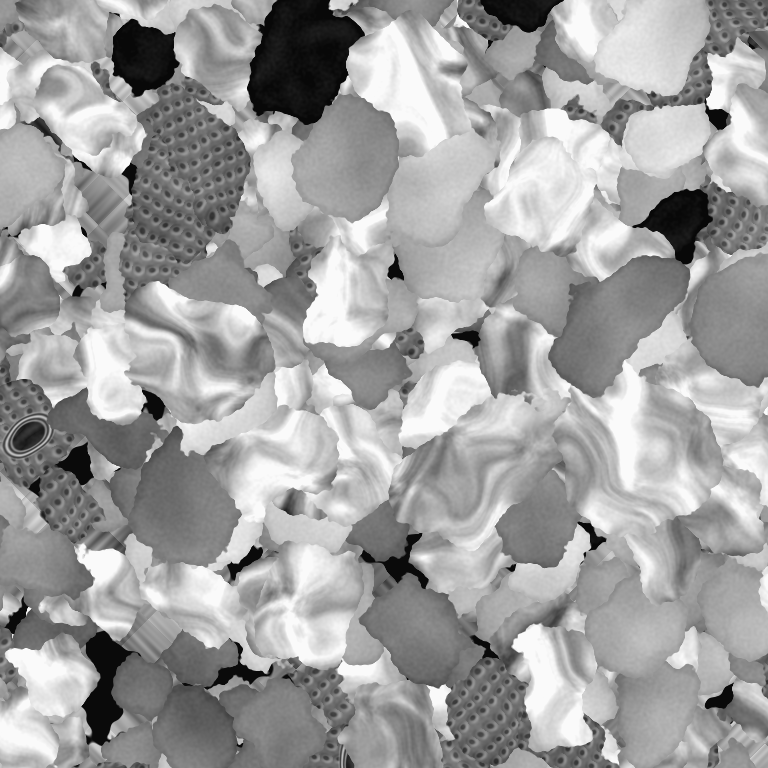
This texture map is drawn by a WebGL 1 fragment shader. Its source:

```glsl
precision highp float;

uniform vec2 u_resolution;

vec2 hash2(vec2 p) {
  vec3 a = fract(p.xyx * vec3(0.1031, 0.1030, 0.0973));
  a += dot(a, a.yzx + 33.33);
  return fract((a.xx + a.yz) * a.zy);
}

mat2 rotation(float angle) {
  float c = cos(angle), s = sin(angle);
  return mat2(c, -s, s, c);
}

float corner(vec2 cell, vec2 offset) {
  return dot(hash2(cell) * 2.0 - 1.0, offset);
}

// Gradient noise, roughly -0.8 to 0.8
float noise(vec2 p) {
  vec2 i = floor(p), f = p - i, e = vec2(1.0, 0.0);
  vec2 w = f * f * f * (f * (f * 6.0 - 15.0) + 10.0);
  float low = mix(corner(i, f), corner(i + e, f - e), w.x);
  float high = mix(corner(i + e.yx, f - e.yx), corner(i + 1.0, f - 1.0), w.x);
  return 1.4 * mix(low, high, w.y);
}

float fbm(vec2 p) {
  float sum = 0.0, gain = 0.6;
  for (int i = 0; i < 4; i++) {
    sum += gain * noise(p);
    p = rotation(0.6) * p * 2.1 + 7.3;
    gain *= 0.48;
  }
  return sum;
}

// Diagonal smears and black gaps showing between the scraps
float underlay(vec2 p) {
  vec2 r = rotation(0.7854) * p;
  vec2 block = floor(r * 22.0);
  vec2 h = hash2(block + 40.0);
  vec2 along = h.x < 0.5 ? r : r.yx;
  float tone = 0.54 + 0.4 * noise(p * 9.0 + 50.0) + 0.2 * (h.y - 0.5);
  tone += 0.22 * noise(vec2(along.x * 120.0, along.y * 7.0) + 20.0);
  float gap = noise(p * 12.0 + 80.0) + 0.18 * noise(p * 45.0 + 30.0);
  return mix(tone, 0.04, smoothstep(0.13, 0.16, gap));
}

// Staggered rows of embossed loops, sometimes around a dark slit
float knit(vec2 q, vec2 size, vec2 seed) {
  vec2 u = q / vec2(0.016, 0.019) + 0.5 * vec2(noise(q * 20.0 + seed), noise(q * 20.0 + seed + 9.0));
  u.x += 0.5 * mod(floor(u.y), 2.0);
  vec2 f = fract(u) - 0.5;
  float loopDist = length(f * vec2(1.0, 1.35));
  float tone = 0.43 + 0.16 * fbm(q * 14.0 + seed);
  tone -= 0.17 * (1.0 - smoothstep(0.12, 0.32, loopDist));
  tone += 0.16 * exp(-40.0 * pow(loopDist - 0.38, 2.0)) * (0.3 - 2.0 * f.y + f.x);
  if (size.x > 0.055 && seed.x > 20.0) {
    float slit = length((q - size * 0.15) / (size * vec2(0.3, 0.52))) + 0.12 * noise(q * 30.0);
    tone = mix(tone, 0.5 + 0.25 * sin(slit * 24.0), 1.0 - smoothstep(1.2, 1.45, slit));
    tone = mix(tone, 0.1 + 0.25 * abs(noise(q * vec2(70.0, 15.0))), 1.0 - smoothstep(0.75, 0.95, slit));
  }
  return tone;
}

// Crumpled cloth: bright crests with soft, drawn-out valleys
float folds(vec2 q, vec2 seed) {
  vec2 w = q * vec2(17.0, 8.0) + seed;
  w += 0.9 * vec2(noise(q * 13.0 + seed + 5.0), noise(q * 13.0 + seed + 13.0));
  float crest = 1.0 - smoothstep(0.0, 0.3, abs(noise(w * 0.9 + 3.0)));
  return 0.66 + 0.68 * fbm(w) + 0.2 * crest;
}

float scrapTone(vec2 q, vec2 size, vec2 seed, vec2 kind, float dist) {
  float tone;
  if (kind.x < 0.14) tone = knit(q, size, seed);
  else if (kind.x < 0.18) tone = 0.06 + 0.08 * noise(q * 30.0 + seed);
  else if (kind.x < 0.56) tone = folds(q, seed) + 0.24 * (kind.y - 0.5);
  else {
    tone = 0.42 + 0.46 * kind.y + 0.14 * noise(q * 10.0 + seed) + 0.05 * fbm(q * 28.0 + seed);
    tone += dot(q, seed - 20.0) * 0.06;
  }
  tone += 0.03 * noise(q * 190.0 + seed);
  return tone - 0.07 * smoothstep(-0.012, 0.0, dist);
}

void main() {
  vec2 p = gl_FragCoord.xy / u_resolution.y;
  float pixel = 1.0 / u_resolution.y;
  float tone = clamp(underlay(p), 0.03, 1.0);

  // Small scraps first, large ones last and only near the middle
  for (int layer = 0; layer < 6; layer++) {
    float t = float(layer);
    float cells = 13.0 - 1.5 * t;
    vec2 shift = hash2(vec2(t * 7.0 + 3.0, 11.0));
    vec2 home = floor(p * cells + shift);
    for (int k = 0; k < 9; k++) {
      float n = float(k);
      vec2 cell = home + vec2(mod(n, 3.0), floor(n / 3.0)) - 1.0;
      vec2 id = cell + 31.0 * t + 100.0;
      vec2 place = hash2(id), form = hash2(id + 211.0);
      vec2 kind = hash2(id + 433.0), pick = hash2(id + 677.0);
      vec2 center = (cell + 0.15 + 0.7 * place - shift) / cells;
      float reach = mix(1.1, 0.36, t / 5.0);
      if (pick.x > 0.7 || distance(center, vec2(0.57, 0.57)) > reach) continue;

      vec2 seed = 40.0 * hash2(id + 877.0);
      vec2 size = mix(vec2(0.32, 0.4), vec2(0.52, 0.64), form) / cells;
      vec2 q = rotation((pick.y - 0.5) * 2.4) * (p - center);
      vec2 a = abs(q / size);
      float dist = (pow(dot(a * a, a) + 0.0001, 0.3333) - 1.0) * size.x;
      dist += 0.17 / cells * noise(q * cells * 2.3 + seed);
      dist += 0.005 * noise(q * 65.0 + seed) + 0.002 * noise(q * 160.0 + seed);
      float cover = clamp(0.5 - dist / pixel, 0.0, 1.0);
      if (cover > 0.0) {
        float scrap = clamp(scrapTone(q, size, seed, kind, dist), 0.03, 0.98);
        tone = mix(tone, scrap, cover);
      }
    }
  }
  gl_FragColor = vec4(vec3(tone), 1.0);
}
```
